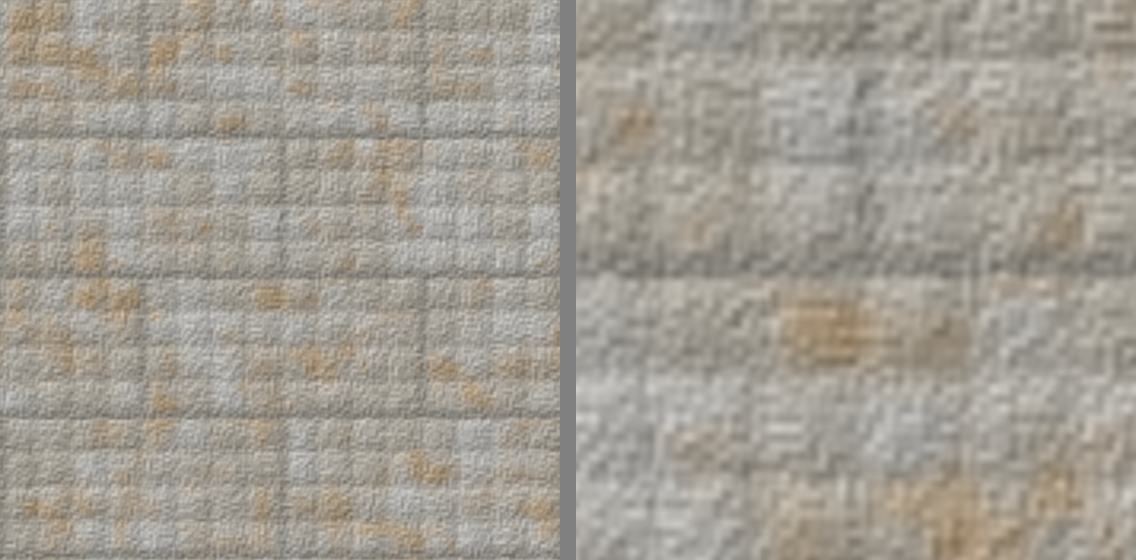
Left, the full canvas; right, a detail of the centre.
This texture is drawn by a WebGL 1 fragment shader. Its source:

```glsl
precision highp float;
// Weathered stone blocks in running bond: two across, four courses down.
// Each block has 8 by 4 softly lit pillows, small ochre stains from value
// noise and a fine embossed grain. All noise wraps, so the canvas tiles.
uniform vec2 u_resolution;

const vec2 BLOCKS = vec2(2.0, 4.0);
const float PILLOWS = 16.0;
const vec2 JOINT_ORIGIN = vec2(0.006, 0.006);
const vec3 STONE = vec3(0.633, 0.614, 0.576);
const vec3 PALE = vec3(0.668, 0.664, 0.652);
const vec3 OCHRE = vec3(0.650, 0.550, 0.420);
const vec3 MORTAR = vec3(0.510, 0.500, 0.475);

float hash(vec2 p) {
  vec3 q = fract(vec3(p.xyx) * 0.1031);
  q += dot(q, q.yzx + 33.33);
  return fract((q.x + q.y) * q.z);
}

// Value noise that wraps after the given number of lattice cells.
float noise(vec2 p, float period) {
  vec2 i = floor(p);
  vec2 f = fract(p);
  f = f * f * (3.0 - 2.0 * f);
  vec2 a = mod(i, period);
  vec2 b = mod(i + 1.0, period);
  return mix(mix(hash(a), hash(vec2(b.x, a.y)), f.x),
             mix(hash(vec2(a.x, b.y)), hash(b), f.x), f.y);
}

// Slope across one pillow, eased to zero at its rims.
float slope(float t) {
  return (t - 0.5) * smoothstep(0.0, 0.09, t) * smoothstep(0.0, 0.09, 1.0 - t);
}

// Light from the upper left on a grid of uneven pillows.
float pillowLight(vec2 p) {
  vec2 cell = mod(floor(p), PILLOWS);
  vec2 f = fract(p);
  vec2 rise = vec2(hash(cell + 41.0), hash(cell + 73.0));
  vec2 bulge = 0.45 + 2.2 * f * (1.0 - f);
  float vertical = slope(f.y) * bulge.x * mix(0.09, 0.17, rise.y);
  float sideways = slope(f.x) * bulge.y * mix(0.05, 0.12, rise.x);
  return vertical - sideways;
}

// Difference of noise along the light direction.
float emboss(vec2 uv, float period) {
  vec2 p = uv * period;
  vec2 d = vec2(-0.35, 0.45);
  return noise(p - d, period) - noise(p + d, period);
}

// Joint strength: x for upright joints, y for bed joints.
vec2 joints(vec2 uv) {
  vec2 p = uv * BLOCKS;
  p.x += 0.5 * mod(floor(p.y), 2.0);
  vec2 d = (fract(p + 0.5) - 0.5) / BLOCKS;
  float upright = 1.0 - smoothstep(0.001, 0.016, abs(d.x));
  // Bed joints fade slowly into the shaded foot of the block above.
  float reach = d.y > 0.0 ? 0.021 : 0.009;
  float bed = 1.0 - smoothstep(0.0, reach, abs(d.y));
  return vec2(upright, bed);
}

// Ochre coverage, in blotches no wider than one pillow.
float stain(vec2 p) {
  float blotch = noise(p + 0.5, PILLOWS);
  float breakup = noise(p * 2.0 + 7.3, PILLOWS * 2.0);
  return smoothstep(0.50, 1.0, 0.6 * blotch + 0.4 * breakup);
}

void main() {
  vec2 uv = gl_FragCoord.xy / u_resolution;

  // Slight waviness of every edge
  vec2 wobble = vec2(noise(uv * 64.0, 64.0), noise(uv * 64.0 + 19.5, 64.0)) - 0.5;
  vec2 wall = uv - JOINT_ORIGIN + 0.004 * wobble;
  vec2 grid = wall * PILLOWS;

  // Stone tint and stains
  float cloud = noise(grid + 5.5, PILLOWS);
  vec3 color = mix(STONE, PALE, smoothstep(0.3, 1.0, cloud));
  color = mix(color, OCHRE, 0.85 * stain(grid));

  // Broad shading and pillow relief
  color += 0.03 * (noise(grid * 2.0 + 11.2, PILLOWS * 2.0) - 0.5);
  color += pillowLight(grid);

  // Mortar joints
  vec2 joint = joints(wall);
  float mortar = max(0.55 * joint.x, 0.8 * joint.y);
  color = mix(color, MORTAR, mortar);

  // Fine grain
  color += 0.125 * emboss(uv, 176.0) + 0.045 * emboss(uv, 104.0);

  gl_FragColor = vec4(clamp(color, 0.0, 1.0), 1.0);
}
```
